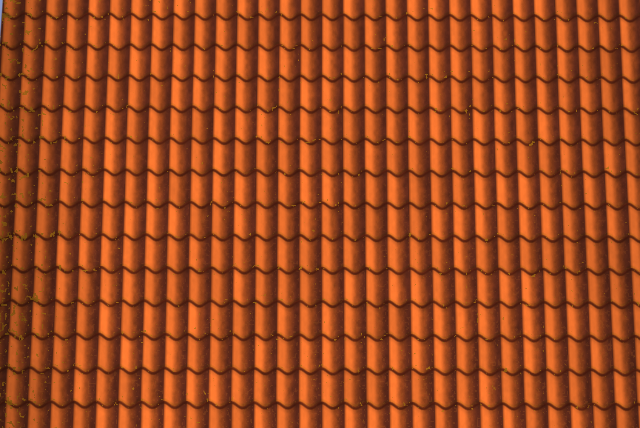
Reproduce this texture procedurally as a Shadertoy shader.

```glsl
// A sunlit roof of wavy clay tiles, about 29 columns by 13 courses, in mild perspective.
// Each tile has a lit ridge falling into a dull trough; scalloped shadows part the
// courses, and noise adds tonal drift, grime and yellow lichen.
#define VANISH_X 0.509                  // the column line that stays upright
#define PITCH vec2(0.0331, 0.0354)      // column width at top and bottom
#define FIRST_SEAM 0.038                // depth of the first seam below the top
#define COURSE vec2(0.0709, 0.00039)    // course height and its growth per course
#define SCALLOP 0.0062                  // height of the seam wave
#define JITTER 0.07                     // sideways slip between tiles
#define WEAR 0.20                       // strength of the surface mottling
#define LICHEN 0.75                     // opacity of the lichen spots

const float TAU = 6.2831853;
const vec3 LIT = vec3(0.96, 0.46, 0.19);
const vec3 CLAY = vec3(0.61, 0.28, 0.115);
const vec3 TROUGH = vec3(0.36, 0.16, 0.105);
const vec3 SHADOW = vec3(0.30, 0.11, 0.06);
const vec3 MOSS = vec3(0.68, 0.47, 0.09);
const vec3 SKY = vec3(0.55, 0.60, 0.78);

float hash(vec2 p) {
    vec3 q = fract(p.xyx * 0.1031);
    q += dot(q, q.yzx + 33.33);
    return fract((q.x + q.y) * q.z);
}

float noise(vec2 p) {
    vec2 i = floor(p), f = fract(p);
    f = f * f * (3.0 - 2.0 * f);
    return mix(mix(hash(i), hash(i + vec2(1, 0)), f.x),
               mix(hash(i + vec2(0, 1)), hash(i + vec2(1, 1)), f.x), f.y);
}

float fbm(vec2 p) {
    float sum = 0.0, gain = 0.5;
    for (int i = 0; i < 4; i++) {
        sum += gain * noise(p);
        p = p * 2.03 + 17.0;
        gain *= 0.5;
    }
    return sum;
}

// Number of courses above a depth: inverse of the growing seam spacing.
float courseAt(float depth) {
    float k = depth - FIRST_SEAM;
    return (sqrt(COURSE.x * COURSE.x + 4.0 * COURSE.y * k) - COURSE.x) / (2.0 * COURSE.y);
}

// Colour across one tile: sharp rise to the lit ridge, slow fall into the trough.
vec3 tileProfile(float f, float dirt) {
    float lit = smoothstep(0.0, 0.16, f) * (1.0 - smoothstep(0.30, 0.62, f));
    vec3 base = mix(CLAY, TROUGH, smoothstep(0.52, 0.92, f + 0.12 * (dirt - 0.5)));
    base = mix(TROUGH, base, smoothstep(0.0, 0.08, f));
    return mix(base, LIT, lit);
}

void mainImage(out vec4 fragColor, in vec2 fragCoord) {
    vec2 uv = fragCoord / iResolution.xy;
    float depth = 1.0 - uv.y;
    vec2 grain = vec2(uv.x * 1.5, depth);

    // Perspective grid of columns and scalloped courses
    float column = (uv.x - VANISH_X) / mix(PITCH.x, PITCH.y, depth) + 0.22;
    float wave = SCALLOP * cos(TAU * (column - 0.04));
    float course = courseAt(depth + wave - 0.006 * (uv.x - 0.5));
    float row = floor(course);
    float slip = JITTER * (hash(vec2(row, floor(column)) + 40.0) - 0.5);
    slip *= sin(0.5 * TAU * fract(column));   // neighbours still meet at the joint
    float s = column + slip + 0.04 * (hash(vec2(row + 9.0, 3.0)) - 0.5);
    float f = fract(s);
    vec2 tile = vec2(floor(s), row) + 50.0;

    // Clay surface with drift per tile and streaked mottling
    float dirt = fbm(grain * vec2(60.0, 35.0));
    vec3 color = tileProfile(f, dirt);
    color *= 1.0 + 0.12 * (hash(tile) - 0.5);
    float dull = smoothstep(0.35, 0.6, f);
    color *= 1.0 + WEAR * (0.5 + dull) * (fbm(grain * vec2(130.0, 90.0) + 7.0) - 0.47);
    float speck = smoothstep(0.70, 0.85, noise(grain * 260.0));
    color = mix(color, vec3(0.64, 0.36, 0.14), 0.25 * dull * speck * depth);

    // Seam: olive lip above, dark shadow below, soft afterglow
    float t = fract(course + 0.5) - 0.5;
    float aa = fwidth(course);
    float lip = smoothstep(-0.12, -0.04, t) * (1.0 - smoothstep(-0.02, 0.02, t));
    color = mix(color, color * vec3(0.90, 0.96, 0.80), lip);
    float shadow = smoothstep(-aa, 0.5 * aa, t) * (1.0 - smoothstep(0.045, 0.07 + aa, t));
    color = mix(color, SHADOW * (0.8 + 0.5 * dirt), 0.80 * shadow);
    color *= 1.0 - 0.12 * smoothstep(0.0, 0.05, t) * (1.0 - smoothstep(0.08, 0.25, t));

    // Lichen: thick along the left verge, sparse and near seams elsewhere
    float verge = 1.0 - smoothstep(0.01, 0.14, uv.x);
    float nearSeam = 1.0 - smoothstep(0.03, 0.16, abs(t));
    float patches = noise(grain * 22.0 + 5.0);
    float growth = 0.17 * verge + 0.09 * nearSeam + 0.10 * patches;
    float spots = noise(grain * 150.0 + 31.0) * 0.7 + noise(grain * 310.0) * 0.3;
    float moss = smoothstep(0.91, 1.01, spots + growth);
    color = mix(color, MOSS * (0.75 + 0.4 * dirt), LICHEN * moss);

    // Light falloff at the sides, and a sliver of sky past the verge
    color *= mix(0.72, 1.0, smoothstep(-0.02, 0.17, uv.x));
    color *= 1.0 - 0.10 * smoothstep(0.75, 1.05, uv.x);
    float edge = 0.006 * (1.0 - depth / 0.13);
    float px = 1.0 / iResolution.x;
    color = mix(color, SKY, 1.0 - smoothstep(edge - px, edge + px, uv.x + px));

    fragColor = vec4(clamp(color, 0.0, 1.0), 1.0);
}
```
